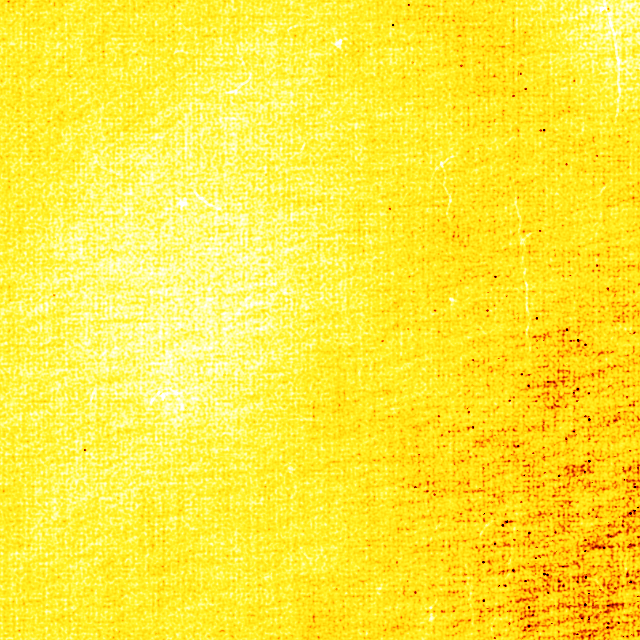
This texture is drawn by a three.js fragment shader. Its source:

```glsl
// A worn yellow heat-map surface: a broad pale glow that fades to amber at lower right.
// One "heat" value sums glow, woven grain, slanted streaks, pale fibres and dark specks,
// and a ramp from black through orange and yellow to white colours it.

varying vec2 vUv;

const float TAU = 6.2831853;

float hash(vec2 p) {
  vec3 q = fract(vec3(p.xyx) * 0.1031);
  q += dot(q, q.yzx + 33.33);
  return fract((q.x + q.y) * q.z);
}

float cornerSlope(vec2 cell, vec2 offset) {
  float a = TAU * hash(cell + 91.0);
  return dot(vec2(cos(a), sin(a)), offset);
}

// Gradient noise, scaled to a spread of about one
float noise(vec2 p) {
  vec2 i = floor(p), f = fract(p);
  vec2 u = f * f * f * (f * (f * 6.0 - 15.0) + 10.0);
  vec2 e = vec2(1.0, 0.0);
  float low = mix(cornerSlope(i, f), cornerSlope(i + e.xy, f - e.xy), u.x);
  float high = mix(cornerSlope(i + e.yx, f - e.yx), cornerSlope(i + e.xx, f - e.xx), u.x);
  return 3.6 * mix(low, high, u.y);
}

vec2 turn(vec2 p, float a) {
  float c = cos(a), s = sin(a);
  return vec2(c * p.x + s * p.y, c * p.y - s * p.x);
}

// Fine lines running along the given angle
float streaks(vec2 p, float angle) {
  vec2 q = turn(p, angle);
  q.y += 0.008 * noise(q * 4.0);
  return 0.6 * noise(q * vec2(9.0, 70.0) + 40.0) + 0.7 * noise(q * vec2(24.0, 140.0) + 70.0);
}

// Thin bent hair with tapered ends
float fibre(vec2 p, float angle, float halfLength, float bend, float seed) {
  vec2 q = turn(p, angle);
  float along = q.x / halfLength;
  float away = q.y - bend * halfLength * along * along - 0.002 * noise(vec2(q.x * 45.0, seed));
  float body = 1.0 - smoothstep(0.0007, 0.0032, abs(away));
  return body * (1.0 - smoothstep(0.65, 1.0, abs(along)));
}

float fibres(vec2 p) {
  float sum = 0.0;
  for (int i = 0; i < 60; i++) {
    float k = float(i) * 7.0 + 3.0;
    vec2 place = vec2(hash(vec2(k, 1.0)), hash(vec2(k, 2.0)));
    float upright = step(float(i), 7.5);
    float angle = mix(TAU * hash(vec2(k, 3.0)), 1.4 + 0.35 * hash(vec2(k, 4.0)), upright);
    float size = mix(0.010, 0.034, hash(vec2(k, 5.0))) + 0.05 * upright;
    float bend = (hash(vec2(k, 6.0)) - 0.5) * mix(0.9, 0.2, upright);
    float strength = mix(0.6, 1.9, pow(hash(vec2(k, 8.0)), 2.0));
    sum += strength * fibre(p - place, angle, size, bend, k);
  }
  sum += 1.5 * fibre(p - vec2(0.82, 0.58), 1.66, 0.16, 0.05, 5.0);
  sum += 1.8 * fibre(p - vec2(0.965, 0.91), 1.68, 0.13, 0.18, 9.0);
  return min(sum, 2.2);
}

// A few small ragged white flecks
float flecks(vec2 p) {
  float sum = 0.0;
  for (int i = 0; i < 7; i++) {
    float k = float(i) * 5.0 + 400.0;
    vec2 d = p - vec2(hash(vec2(k, 1.0)), hash(vec2(k, 2.0)));
    float size = mix(0.004, 0.010, hash(vec2(k, 3.0)));
    float edge = length(d * vec2(1.2, 0.9)) + 0.002 * noise(p * 150.0);
    sum += 1.0 - smoothstep(0.3 * size, size, edge);
  }
  return sum;
}

// Scattered dark dots, denser where density is high
float specks(vec2 p, float density) {
  vec2 cell = floor(p * 170.0);
  vec2 jitter = 0.35 + 0.3 * vec2(hash(cell + 11.0), hash(cell + 23.0));
  float dotShape = 1.0 - smoothstep(0.2, 0.5, length(fract(p * 170.0) - jitter));
  float depth = mix(0.8, 3.6, pow(hash(cell + 57.0), 3.0));
  return dotShape * depth * step(hash(cell + 5.0), density);
}

vec3 heatColour(float h) {
  vec3 c = mix(vec3(0.05, 0.0, 0.0), vec3(0.75, 0.1, 0.0), smoothstep(-5.0, -3.6, h));
  c = mix(c, vec3(0.98, 0.46, 0.0), clamp((h + 3.6) / 0.9, 0.0, 1.0));
  c = mix(c, vec3(1.0, 0.71, 0.01), clamp((h + 2.7) / 0.55, 0.0, 1.0));
  c = mix(c, vec3(1.0, 0.85, 0.04), clamp((h + 2.15) / 0.7, 0.0, 1.0));
  c = mix(c, vec3(1.0, 0.94, 0.15), clamp((h + 1.45) / 1.4, 0.0, 1.0));
  c = mix(c, vec3(1.0, 0.98, 0.40), clamp((h - 0.1) / 0.9, 0.0, 1.0));
  c = mix(c, vec3(1.0, 0.99, 0.61), clamp((h - 1.0) / 0.55, 0.0, 1.0));
  return mix(c, vec3(1.0), clamp((h - 1.55) / 1.6, 0.0, 1.0));
}

void main() {
  vec2 p = vUv;

  // Broad light: leaning pale glow, bright top corner, amber lower right
  vec2 g = (p - vec2(0.31 + 0.2 * (p.y - 0.58), 0.58)) / vec2(0.25, 0.43);
  float glow = exp(-dot(g, g));
  float amber = smoothstep(0.45, 1.0, p.x) * (1.0 - smoothstep(0.1, 0.9, p.y));
  float corner = 1.0 - smoothstep(0.0, 0.26, length(p - 1.0));
  float side = exp(-length(p - vec2(0.0, 0.5)) * 6.0);
  float heat = -0.56 + 2.0 * glow - 1.2 * amber + 1.9 * corner + 0.7 * side + 0.15 * noise(p * 5.0);

  // Streaks: steep at upper left, shallow elsewhere
  float steep = smoothstep(0.5, 0.8, p.y) * (1.0 - smoothstep(0.2, 0.5, p.x));
  float lines = mix(streaks(p, 0.25), streaks(p, 0.7), steep);
  heat += lines * (0.36 + 0.22 * amber);

  // Woven grain
  vec2 wave = sin(TAU * 128.0 * p);
  heat += 0.22 * (wave.x + wave.y) * (1.0 + 0.4 * noise(p * 18.0));
  heat += 0.24 * noise(p * vec2(120.0, 7.0)) + 0.19 * noise(p * vec2(7.0, 120.0) + 30.0);
  heat += 0.55 * noise(p * 170.0) + 0.45 * noise(p * 240.0 + 17.0);

  float clusters = 1.0 - smoothstep(-1.2, 0.6, lines);
  float density = 0.002 + 0.012 * smoothstep(0.5, 0.9, p.x) + 0.3 * amber * amber * clusters;
  heat -= specks(p, density);
  heat += fibres(p) + 2.5 * flecks(p);

  gl_FragColor = vec4(heatColour(heat), 1.0);
}
```
